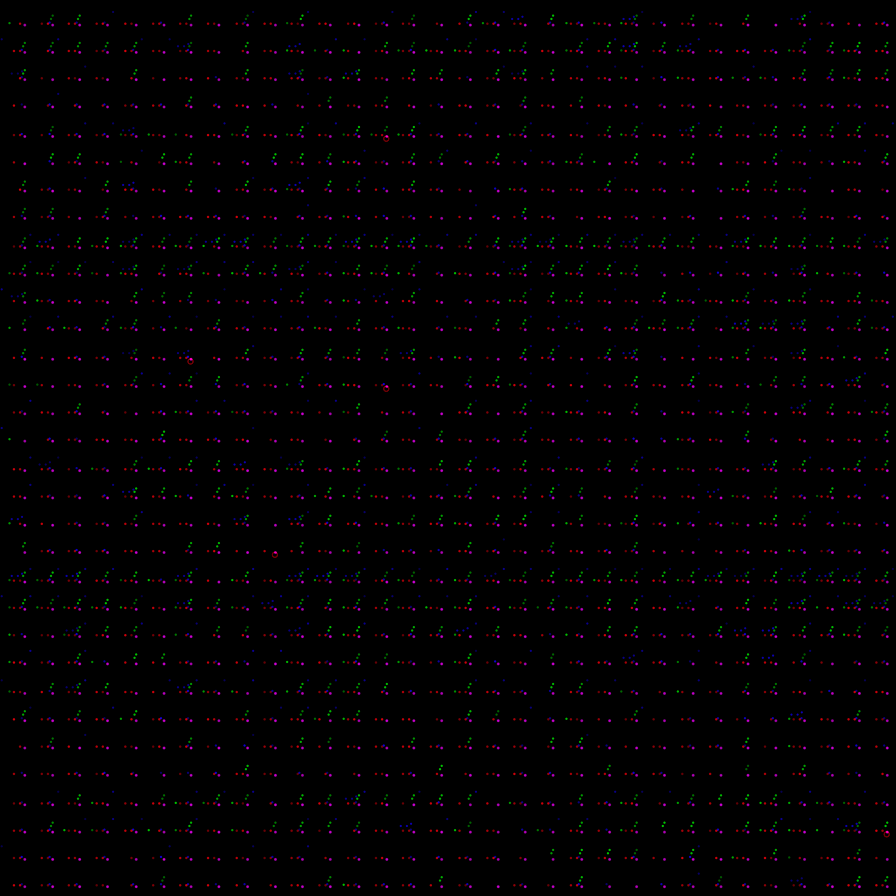
A three.js fragment shader for this pattern:

```glsl
// Black field with a 32 by 32 grid of tiny magenta, red, green and blue sparks.
varying vec2 vUv;

const float TAU = 6.2831853;
const float PITCH = 0.03108;                // distance between repeats
const vec2 FIRST = vec2(0.0277, 0.028);     // first magenta spark, from upper left
const vec2 CELL_ORIGIN = vec2(0.67, 0.75);  // anchor position inside its cell

const vec3 MAGENTA = vec3(0.82, 0.0, 0.85);
const vec3 RED = vec3(0.85, 0.0, 0.04);
const vec3 GREEN = vec3(0.0, 0.78, 0.0);
const vec3 BLUE = vec3(0.06, 0.0, 0.85);

float hash(vec2 p) {
  return fract(sin(dot(p, vec2(127.1, 311.7))) * 43758.5453);
}

// Soft round spark
float spark(vec2 p, vec2 center, float radius) {
  return 1.0 - smoothstep(radius * 0.25, radius, length(p - center));
}

// Random brightness, or zero when the spark is missing
float presence(vec2 id, float seed, float chance) {
  float lit = step(hash(id + seed * 17.3), chance);
  return lit * mix(0.45, 1.0, hash(id + seed * 5.7 + 40.0));
}

// Liveliness of a row: changes by bands of four rows and within each band
float rowLife(float row) {
  float band = cos(TAU * (floor(row / 4.0) - 2.0) / 3.0);
  return 0.42 + 0.2 * band - 0.13 * (mod(row, 4.0) - 1.0)
       + 0.3 * (hash(vec2(row, 3.0)) - 0.5);
}

// Liveliness of a column: even columns are brighter
float columnLife(float column) {
  return 0.12 - 0.24 * mod(column, 2.0) + 0.2 * (hash(vec2(column, 9.0)) - 0.5);
}

// Two red sparks and a green one trailing to the left
vec3 tail(vec2 p, vec2 id, float life) {
  float redChance = 0.68 + 0.4 * life;
  vec3 color = RED * spark(p, vec2(-0.17, -0.05), 0.066) * presence(id, 1.0, redChance);
  color += RED * spark(p, vec2(-0.39, -0.05), 0.066) * presence(id, 2.0, redChance);
  color += GREEN * spark(p, vec2(-0.55, -0.07), 0.063) * presence(id, 3.0, life - 0.08);
  return color + BLUE * spark(p, vec2(-0.11, -0.09), 0.062) * presence(id, 4.0, 0.55);
}

// Green sparks climbing above the anchor, ended by a blue one
vec3 plume(vec2 p, vec2 id, float life) {
  float glow = presence(id, 5.0, life + 0.1);
  vec3 color = GREEN * glow * spark(p, vec2(-0.06, -0.22), 0.063);
  color += GREEN * glow * spark(p, vec2(0.0, -0.34), 0.063);
  return color + BLUE * 0.7 * spark(p, vec2(0.2, -0.47), 0.06) * presence(id, 6.0, life);
}

// Occasional arc of three blue sparks
vec3 arc(vec2 p, vec2 id, float life) {
  float dots = spark(p, vec2(-0.47, -0.22), 0.06)
             + spark(p, vec2(-0.25, -0.22), 0.06)
             + spark(p, vec2(-0.1, -0.3), 0.06);
  return BLUE * 0.85 * dots * presence(id, 7.0, life * 0.6 - 0.13);
}

// Rare dim red loop
vec3 loopMark(vec2 p, vec2 id) {
  float ring = abs(length(p - vec2(-0.02, 0.08)) - 0.09);
  return RED * 0.5 * (1.0 - smoothstep(0.01, 0.04, ring)) * step(0.993, hash(id + 71.0));
}

void main() {
  // Cells are counted across and down
  vec2 grid = (vec2(vUv.x, 1.0 - vUv.y) - FIRST) / PITCH;
  vec2 id = floor(grid + CELL_ORIGIN);
  vec2 p = grid - id;

  // Slight uneven spacing that recurs every four cells
  vec2 phase = mod(id, 4.0);
  p += vec2(0.03 * step(1.5, phase.x), 0.02 * phase.y);

  float life = clamp(rowLife(id.y) + columnLife(id.x), 0.03, 0.95);
  vec3 color = MAGENTA * spark(p, vec2(0.0), 0.075) * mix(0.8, 1.0, hash(id));
  color += tail(p, id, life) + plume(p, id, life) + arc(p, id, life) + loopMark(p, id);
  gl_FragColor = vec4(min(color, 1.0), 1.0);
}
```
